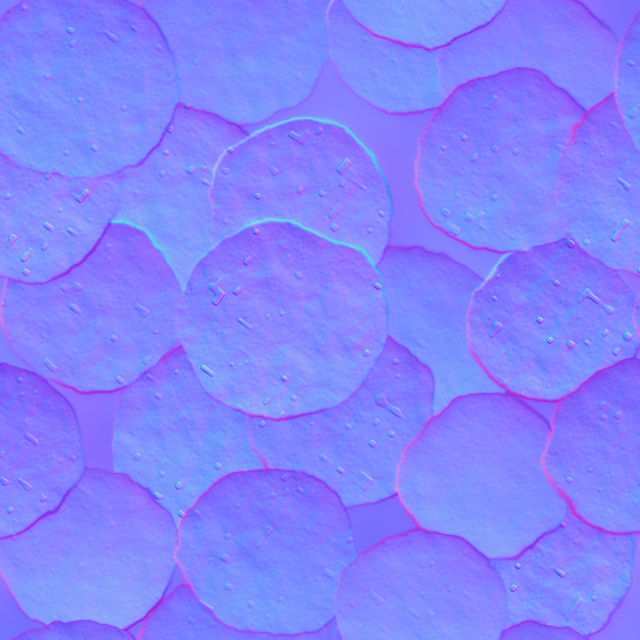
Give the GLSL for this texture map, as a WebGL 2 fragment shader.

```glsl
#version 300 es
precision highp float;
// Normal map of overlapping, rough-edged round scales with smooth hollows between.

uniform vec2 u_resolution;
out vec4 fragColor;

float hash(vec2 p) {
  vec3 q = fract(p.xyx * vec3(0.1031, 0.1030, 0.0973));
  q += dot(q, q.yzx + 33.33);
  return fract((q.x + q.y) * q.z);
}

float noise(vec2 p) {
  vec2 cell = floor(p), f = fract(p);
  f = f * f * f * (f * (f * 6.0 - 15.0) + 10.0);
  return mix(mix(hash(cell), hash(cell + vec2(1, 0)), f.x),
             mix(hash(cell + vec2(0, 1)), hash(cell + vec2(1, 1)), f.x), f.y);
}

// Height of the grainy surface: lumps, fine grain and sparse pimples.
float grainHeight(vec2 p, float rough) {
  mat2 turn = mat2(0.8, 0.6, -0.6, 0.8);
  vec2 q = turn * p + 7.0;
  float lumps = 0.0028 * noise(q * 31.0) + 0.0009 * noise(turn * q * 73.0);
  float grain = 0.00035 * noise(q * 190.0);
  float pimples = 0.0022 * smoothstep(0.86, 1.0, noise(q * 64.0 + 40.0));
  return lumps * (0.45 + 0.7 * rough) + grain * (0.7 + 0.6 * rough) + pimples * rough;
}

vec2 grainSlope(vec2 p, float rough) {
  const float e = 0.0012;
  float h = grainHeight(p, rough);
  return vec2(h - grainHeight(p + vec2(e, 0), rough),
              h - grainHeight(p + vec2(0, e), rough)) / e;
}

void main() {
  vec2 p = gl_FragCoord.xy / u_resolution;

  // Smooth floor of the hollows.
  vec2 slope = vec2(0.03, -0.08) + 0.22 * (vec2(noise(p * 7.0), noise(p * 7.0 + 31.0)) - 0.5);
  float rough = 0.0;
  float grainy = 0.12;

  // Edge wobble shared by all scales: broad bends and small scallops.
  float wobble = 0.018 * (noise(p * 12.0 + 3.0) - 0.5)
               + 0.007 * (noise(p * 46.0) - 0.5)
               + 0.002 * (noise(p * 120.0) - 0.5);

  // Paint the scales from bottom to top on a shuffled, jittered, wrapping grid.
  for (int i = 0; i < 20; i++) {
    int k = (i * 7 + 3) % 20;
    vec2 cell = vec2(k % 4, k / 4);
    vec2 seed = cell * 5.3 + 11.7;
    vec2 jitter = vec2(hash(seed), hash(seed + 19.0)) - 0.5;
    vec2 center = (cell + 0.5 + vec2(0.5 * mod(cell.y, 2.0), 0.0) + 0.55 * jitter) / vec2(4, 5);
    float radius = mix(0.128, 0.165, hash(seed + 43.0));

    vec2 delta = fract(p - center + 0.5) - 0.5;
    float d = length(delta * vec2(1.0, 1.04)) - radius + wobble;
    vec2 outward = delta / max(length(delta), 0.001);
    vec2 q = delta / radius;

    // Soft bank around the scale, then its own tilted, domed face.
    float bank = exp(-max(d, 0.0) / 0.016);
    slope += bank * vec2(0.09, 0.05) * outward;
    vec2 tilt = vec2(hash(seed + 61.0), hash(seed + 83.0)) - 0.5;
    vec2 face = vec2(0.02 * q.x, 0.04 - 0.17 * q.y) + vec2(0.09, 0.16) * tilt;
    face += 0.10 * (vec2(noise(p * 10.0 + seed), noise(p * 10.0 - seed)) - 0.5);
    float lip = exp(min(d, 0.0) / 0.017);
    float upper = smoothstep(-0.1, 0.8, outward.y);
    face += lip * vec2(0.20 * max(outward.x, 0.0) * upper, -0.26 * upper);

    float cover = smoothstep(0.0016, -0.0016, d);
    slope = mix(slope, face, cover);
    rough = mix(rough, hash(seed + 97.0), cover);
    grainy = mix(grainy, 1.0, cover);

    // Thin crease: magenta below, pink or teal at the sides, some green crests.
    float crest = step(0.72, hash(seed + 131.0));
    vec2 topRim = mix(vec2(0.10, -0.28), vec2(-0.12, 0.62), crest);
    vec2 rim = mix(vec2(0.20, -0.58), topRim, smoothstep(-0.35, 0.35, outward.y));
    rim.y *= smoothstep(0.05, 0.75, abs(outward.y));
    rim.x -= 0.32 * outward.x;
    float strength = 0.25 + 0.9 * smoothstep(0.25, 0.75, noise(p * 9.0 + seed));
    slope += rim * strength * (exp(-d * d / 0.000009) + 0.22 * exp(-abs(d) / 0.009));
  }

  slope += grainy * grainSlope(p, rough);

  // Encode the surface direction as colour.
  vec3 normal = normalize(vec3(slope, 1.0));
  vec3 color = 0.5 + 0.5 * normal + vec3(0.005, 0.01, 0.0);
  fragColor = vec4(clamp(color, 0.0, 1.0), 1.0);
}
```
